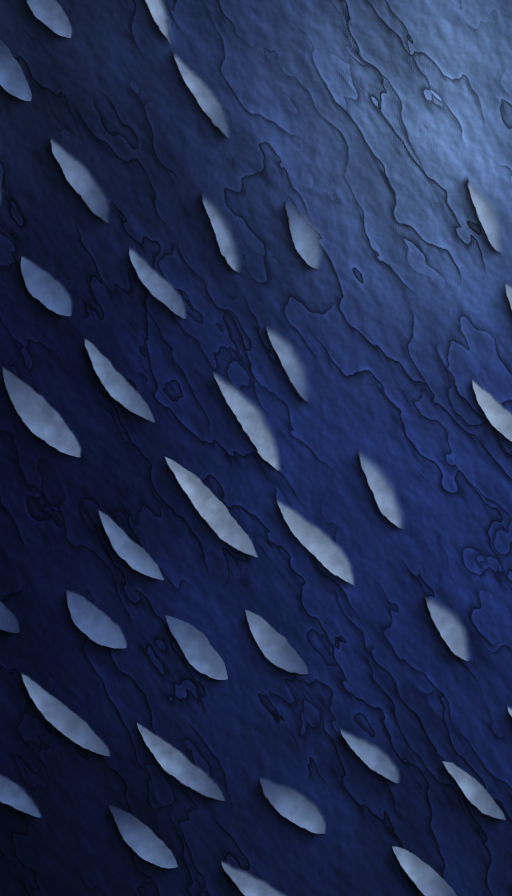
This texture is drawn by a Shadertoy shader. Its source:

```glsl
// Dark blue slate wall with pale, torn flakes lifting off along a diagonal.
// Wandering contour lines of a warped noise make the cracks; a jittered,
// rotated grid scatters the flakes, each with a soft shadow at its lower left.

float hash(vec2 p) {
    vec3 h = fract(vec3(p.xyx) * 0.1031);
    h += dot(h, h.yzx + 33.33);
    return fract((h.x + h.y) * h.z);
}

float noise(vec2 p) {
    vec2 i = floor(p), f = fract(p);
    f = f * f * (3.0 - 2.0 * f);
    return mix(mix(hash(i), hash(i + vec2(1, 0)), f.x),
               mix(hash(i + vec2(0, 1)), hash(i + vec2(1, 1)), f.x), f.y);
}

float fbm(vec2 p) {
    float sum = 0.0, amp = 0.5;
    for (int i = 0; i < 5; i++) {
        sum += amp * noise(p);
        p = mat2(0.8, 0.6, -0.6, 0.8) * p * 2.03 + 7.1;
        amp *= 0.5;
    }
    return sum;
}

// Broad light falling on the upper right
float glowAt(vec2 p) {
    vec2 d = (p - vec2(0.50, 0.90)) / vec2(0.18, 0.25);
    return exp(-dot(d, d));
}

vec3 wallColor(vec2 p, vec2 q) {
    float across = smoothstep(-0.02, 0.42, p.x + 0.12 * (fbm(q * vec2(4, 11)) - 0.5));
    vec3 wall = mix(vec3(0.045, 0.065, 0.165), vec3(0.105, 0.16, 0.35), across);
    wall = mix(wall, vec3(0.13, 0.18, 0.29), 0.55 * smoothstep(0.55, 1.0, p.y));
    wall = mix(wall, vec3(0.34, 0.44, 0.61), glowAt(p));
    wall *= mix(0.68, 1.0, smoothstep(0.0, 0.35, p.y));
    return wall * (0.68 + 0.64 * fbm(q * vec2(7, 22) + 3.0));
}

// x: dark side of the cracks, y: lit lip above them
vec2 cracks(vec2 q, float spacing, float seed, float px) {
    vec2 stretched = q * vec2(5, 13) + seed;
    float v = q.y / spacing + 3.4 * fbm(stretched) + 0.5 * noise(q * vec2(35, 60));
    float slope = max(length(vec2(dFdx(v), dFdy(v))) / px, 8.0);
    float lit = fract(v) / slope, dark = (1.0 - fract(v)) / slope;
    float strength = smoothstep(0.36, 0.62, noise(q * vec2(8, 17) + seed * 2.0));
    return strength * vec2(smoothstep(0.0, px, dark) * exp(-dark / 0.0035),
                           smoothstep(0.0, px, lit) * exp(-lit / 0.003));
}

// Lays one flake and its shadow over the colour
vec3 addFlake(vec3 col, vec2 p, vec2 center, vec2 id, float px) {
    float r1 = hash(id + 11.0), r2 = hash(id + 37.0), r3 = hash(id + 71.0);
    float angle = 0.74 + 0.33 * center.y + 0.22 * (r1 - 0.5);
    vec2 along = vec2(cos(angle), -sin(angle));
    vec2 local = vec2(dot(p - center, along), dot(p - center, vec2(-along.y, along.x)));
    float halfWidth = mix(0.011, 0.019, r2);
    float s = local.x / mix(0.045, 0.082, r3);
    float t = local.y + 0.004 * sin(s * 2.2 + r1 * 6.0);

    // Pointed upper end, blunter lower end, ragged rims
    float e = 1.0 - s * s;
    float profile = pow(max(e, 0.0), 0.7) * (1.15 + 0.2 * s) - 0.2 + 2.0 * min(e, 0.0);
    float ragged = 0.005 * (fbm(p * 65.0 + id) - 0.48);
    float lower = t + halfWidth * profile + ragged;
    float upper = halfWidth * profile - t + ragged;

    float shadow = exp(-max(-lower, 0.0) / 0.009) * (1.0 - smoothstep(0.0, 2.0 * px, lower));
    col *= 1.0 - 0.82 * shadow * smoothstep(0.0, 0.45, e);

    float softness = mix(px, 0.016, r1 * r1);
    float mask = smoothstep(-px, px, lower) * smoothstep(-px, softness, upper);
    float tip = r2 > 0.5 ? s : -s;
    mask *= mix(1.0, smoothstep(-1.1, 0.3, tip), 0.75 * hash(id + 93.0));

    float light = clamp(0.02 + 0.95 * center.x + 0.2 * center.y + 0.42 * r3, 0.0, 1.0);
    vec3 face = mix(vec3(0.19, 0.27, 0.45), vec3(0.59, 0.67, 0.77), light);
    face *= mix(1.08, 0.78, smoothstep(-1.0, 1.0, t / halfWidth));
    face *= 0.8 + 0.4 * fbm(p * 75.0 + id);
    return mix(col, face, mask);
}

void mainImage(out vec4 fragColor, in vec2 fragCoord) {
    float px = 1.0 / iResolution.y;
    vec2 p = fragCoord * px;

    // Axes down and across the diagonal grain
    vec2 grain = vec2(cos(1.0), -sin(1.0));
    vec2 side = vec2(-grain.y, grain.x);
    vec2 q = vec2(dot(p, grain), dot(p, side)) + 2.0;
    vec3 col = wallColor(p, q);

    // Fine relief and cracks
    vec2 fine = q * vec2(55, 95);
    col *= 1.0 + 0.55 * (fbm(fine) - fbm(fine - vec2(0.0, 0.4)));
    vec2 crack = max(cracks(q, 0.055, 4.0, px), 0.8 * cracks(q, 0.085, 19.0, px));
    col *= (1.0 - 0.72 * crack.x) * (1.0 + 0.28 * crack.y);

    // Flakes in staggered columns
    vec2 size = vec2(0.165, 0.088);
    float column = floor(q.y / size.y);
    for (int j = -1; j <= 1; j++) {
        float c = column + float(j);
        float shift = hash(vec2(c, 5.0));
        float row = floor(q.x / size.x - shift);
        for (int i = -1; i <= 1; i++) {
            vec2 id = vec2(row + float(i), c);
            vec2 jitter = 0.3 * (vec2(hash(id), hash(id + 51.0)) - 0.5);
            vec2 spot = (id + 0.5 + jitter + vec2(shift, 0.0)) * size - 2.0;
            vec2 center = spot.x * grain + spot.y * side;
            if (hash(id + 123.0) > 0.12 + 0.4 * glowAt(center))
                col = addFlake(col, p, center, id, px);
        }
    }
    fragColor = vec4(clamp(col, 0.0, 1.0), 1.0);
}
```
